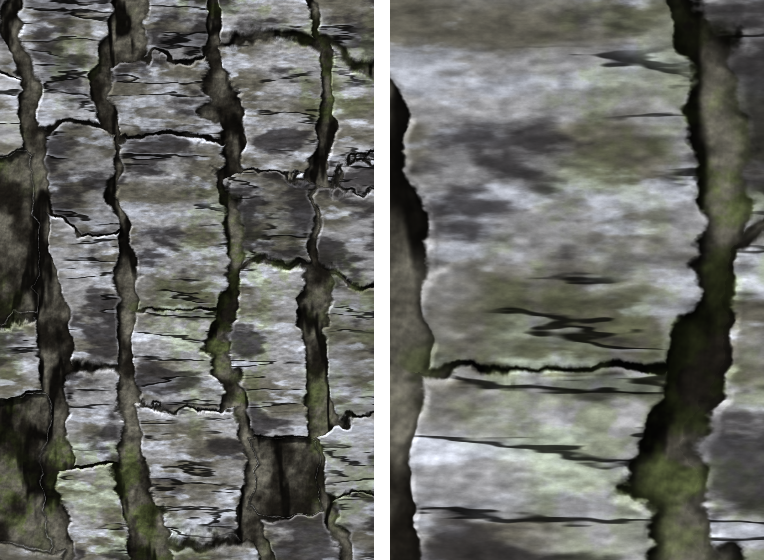
Left: the whole. Right: its middle third, enlarged.
Reproduce this texture procedurally as a Shadertoy shader.

```glsl
#define COLUMN_WIDTH 0.165
#define PLATE_HEIGHT 0.215
#define LEAN 0.07
#define WARP 0.13
#define RAGGED 0.026
#define RELIEF 0.20
#define STAIN 0.78
#define MOSS 0.60
#define GRAIN 0.26

const vec3 CREVICE = vec3(0.055, 0.050, 0.042);
const vec3 UNDERBARK = vec3(0.40, 0.39, 0.35);
const vec3 TAN_BARK = vec3(0.39, 0.38, 0.34);
const vec3 GREY_BARK = vec3(0.60, 0.60, 0.61);
const vec3 SILVER = vec3(0.76, 0.78, 0.83);
const vec3 STAIN_COLOR = vec3(0.17, 0.16, 0.165);
const vec3 MOSS_COLOR = vec3(0.29, 0.35, 0.15);

float hash(vec2 p) {
    return fract(sin(dot(p, vec2(127.1, 311.7))) * 43758.5453);
}

float noise(vec2 p) {
    vec2 i = floor(p), f = fract(p);
    f = f * f * (3.0 - 2.0 * f);
    return mix(mix(hash(i), hash(i + vec2(1, 0)), f.x),
               mix(hash(i + vec2(0, 1)), hash(i + vec2(1, 1)), f.x), f.y);
}

float fbm(vec2 p) {
    float sum = 0.0, amp = 0.52;
    for (int i = 0; i < 5; i++) {
        sum += amp * noise(p);
        p = p * 2.03 + 17.3;
        amp *= 0.5;
    }
    return sum;
}

// Signed distance to the bark plates, positive inside; id names the plate
float plateDistance(vec2 p, out vec2 id) {
    vec2 q = p + vec2(LEAN * p.y, 0.0);
    q += WARP * (vec2(fbm(p * vec2(7, 5)), fbm(p * vec2(6, 8) + 31.0)) - 0.5);
    q += RAGGED * (vec2(fbm(p * vec2(30, 45) + 9.0), fbm(p * vec2(45, 30) + 50.0)) - 0.5);

    float across = q.x / COLUMN_WIDTH + 0.35;
    float column = floor(across);
    float along = q.y / PLATE_HEIGHT + 5.0 * hash(vec2(column, 2.0));
    along += 0.2 * sin(2.7 * along + column);
    id = vec2(column, floor(along));

    float halfWidth = mix(0.36, 0.48, hash(id + 3.0));
    float shift = (2.0 * hash(id + 7.0) - 1.0) * (0.49 - halfWidth);
    halfWidth -= 0.10 * hash(id + 5.0) * (1.0 - fract(along));
    float side = (halfWidth - abs(fract(across) - 0.5 - shift)) * COLUMN_WIDTH;
    float gap = 0.001 + 0.006 * noise(p * 13.0);
    float end = (0.5 - abs(fract(along) - 0.5)) * PLATE_HEIGHT - gap;
    float d = min(side, end);
    return hash(id + 11.0) < 0.13 ? -abs(d) : d;
}

float barkHeight(vec2 p) {
    vec2 id;
    float plate = smoothstep(-0.004, 0.006, plateDistance(p, id));
    float rough = 0.030 * fbm(p * vec2(42, 34));
    float smoothTop = 0.020 + 0.013 * fbm(p * vec2(24, 75));
    return mix(rough, smoothTop, plate);
}

vec3 plateColor(vec2 p, vec2 id, float d) {
    float tone = fbm(p * vec2(14, 26) + id * 3.0);
    vec3 col = mix(TAN_BARK, GREY_BARK, smoothstep(0.32, 0.62, tone));
    col = mix(col, SILVER, 0.8 * smoothstep(0.52, 0.72, fbm(p * vec2(22, 60) + 4.0)));

    // Dark weathered patches, broken up by sideways streaks
    float stain = fbm(p * vec2(10, 16) + id * 7.0) + 0.25 * (fbm(p * vec2(30, 110)) - 0.5);
    col = mix(col, STAIN_COLOR, STAIN * smoothstep(0.52, 0.66, stain));

    // Short horizontal splits with a pale curled lip
    float level = fbm(p * vec2(6, 38) + id * 5.0) - 0.5;
    float open = smoothstep(0.45, 0.65, noise(p * vec2(12, 21) + id));
    float lip = smoothstep(0.0, 0.04, level) * smoothstep(0.14, 0.05, level);
    col = mix(col, SILVER, 0.38 * lip * open);
    col *= 1.0 - 0.75 * open * smoothstep(0.038, 0.008, abs(level));

    // Pale worn rim
    float rim = smoothstep(0.010, 0.002, d) * smoothstep(0.35, 0.6, noise(p * 28.0));
    col = mix(col, GREY_BARK * 1.08, 0.45 * rim);
    return col * mix(0.85, 1.10, hash(id + 19.0));
}

vec3 recessColor(vec2 p) {
    float tone = fbm(p * vec2(30, 20) + 70.0);
    vec3 col = mix(CREVICE * 2.0, UNDERBARK, smoothstep(0.28, 0.70, tone));
    float fissure = abs(fbm(p * vec2(13, 3.5) + 23.0) - 0.5);
    return mix(CREVICE, col, smoothstep(0.01, 0.065, fissure));
}

void mainImage(out vec4 fragColor, in vec2 fragCoord) {
    vec2 p = fragCoord / iResolution.y;
    float pixel = 1.0 / iResolution.y;
    vec2 id, unusedId;
    float d = plateDistance(p, id);
    float plate = smoothstep(-0.0012 - pixel, 0.0012 + pixel, d);

    // Plates over recessed bark, with the shade they cast below
    float shade = smoothstep(-0.003, 0.010, plateDistance(p + vec2(-0.008, 0.014), unusedId));
    vec3 recess = recessColor(p) * (1.0 - 0.65 * shade);
    recess *= mix(0.55, 1.0, smoothstep(0.0, 0.010, -d));
    vec3 col = mix(recess, plateColor(p, id, d), plate);

    // Moss gathers in the recesses and around plate edges
    float moss = smoothstep(0.50, 0.68, fbm(p * vec2(9, 7) + 81.0));
    moss *= smoothstep(0.35, 0.60, fbm(p * 55.0)) * mix(1.0, 0.45, plate);
    float luma = dot(col, vec3(0.3, 0.6, 0.1));
    col = mix(col, MOSS_COLOR * (0.25 + 2.0 * luma), MOSS * moss);

    // Soft light from above and fine grain, fading out of focus at the sides
    float e = 0.003;
    float slope = (barkHeight(p) - barkHeight(p + e * vec2(-0.4, 1.0))) / e;
    col *= 1.0 + clamp(RELIEF * slope, -0.55, 0.40);
    float centre = p.x - 0.5 * iResolution.x / iResolution.y;
    float focus = mix(1.0, 0.45, smoothstep(0.12, 0.34, abs(centre)));
    col *= 1.0 + GRAIN * focus * 2.0 * (fbm(p * vec2(110, 170)) - 0.5);

    fragColor = vec4(clamp(col, 0.0, 1.0), 1.0);
}
```
